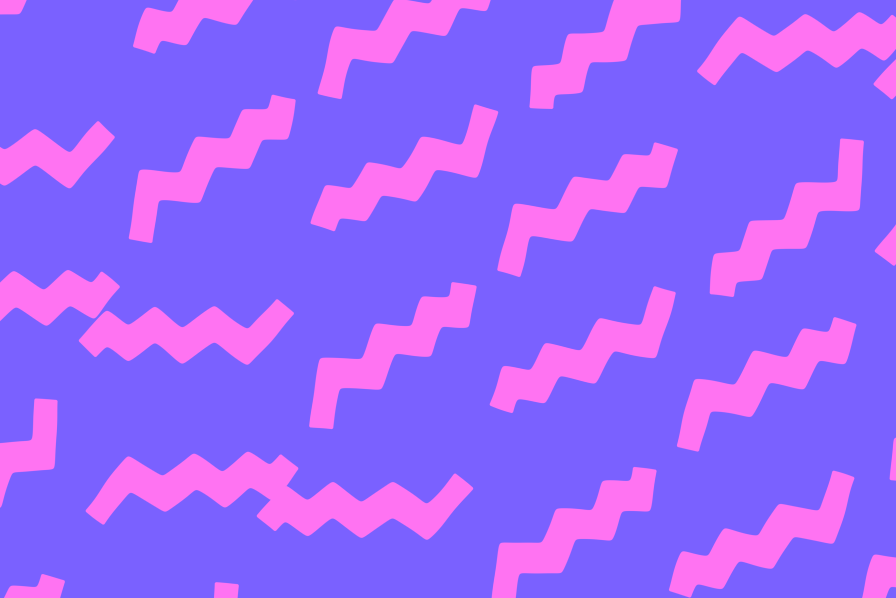
A WebGL 2 fragment shader for this pattern:

```glsl
#version 300 es
precision highp float;
// Scattered tapering zigzag strokes in pink on violet.
// A skewed lattice places the strokes; each is a band around a soft-cornered
// polyline, cut square at both ends, and turned by its lattice diagonal.

uniform vec2 u_resolution;
out vec4 fragColor;

// Colours
const vec3 VIOLET = vec3(0.48, 0.38, 1.00);
const vec3 PINK = vec3(1.00, 0.45, 0.95);

// Lattice, in canvas heights
const vec2 ORIGIN = vec2(0.348, 0.725);
const vec2 STEP_ACROSS = vec2(0.322, -0.029);
const vec2 STEP_DOWN = vec2(-0.022, -0.274);
const float JITTER = 0.016;

// Tilt of each kind of stroke, in degrees
const int KINDS = 6;
const float TILT[KINDS] = float[](33.0, 24.0, 27.0, 38.0, 4.0, 0.0);

// Stroke shape, in canvas heights
const int CORNERS = 8;
const float HEIGHT[CORNERS] =
    float[](-0.026, 0.010, -0.018, 0.016, -0.022, 0.017, -0.026, 0.046);
const float START_X = -0.168;
const float SPACING = 0.0303;
const float GROWTH = 0.00246;
const float HALF_THICKNESS = 0.0305;
const float CORNER_SOFTNESS = 0.004;
const float CAP_ROUNDING = 0.003;
const float WOBBLE = 0.0009;

vec2 corner(int i) {
    float n = float(i);
    return vec2(START_X + n * (SPACING + GROWTH * n), HEIGHT[i]);
}

float segmentSlope(int i) {
    vec2 run = corner(i + 1) - corner(i);
    return run.y / run.x;
}

// Intersection of two shapes with a rounded corner
float roundedMax(float a, float b, float radius) {
    vec2 outside = max(vec2(a, b) + radius, 0.0);
    return min(max(a, b), -radius) + length(outside);
}

// Signed distance to one stroke lying along the x axis
float zigzag(vec2 p) {
    vec2 first = corner(0);
    vec2 last = corner(CORNERS - 1);
    float firstSlope = segmentSlope(0);
    float lastSlope = segmentSlope(CORNERS - 2);

    // Centre line: each corner adds a softened change of slope
    float centre = first.y + firstSlope * (p.x - first.x);
    float slope = firstSlope;
    for (int i = 1; i < CORNERS - 1; i++) {
        float bend = segmentSlope(i) - segmentSlope(i - 1);
        float t = p.x - corner(i).x;
        float soft = sqrt(t * t + CORNER_SOFTNESS * CORNER_SOFTNESS);
        centre += bend * 0.5 * (t + soft);
        slope += bend * 0.5 * (1.0 + t / soft);
    }
    float band = (abs(p.y - centre) - HALF_THICKNESS) / sqrt(1.0 + slope * slope);

    // Square cuts across the end segments
    float startCut = dot(first - p, normalize(vec2(1.0, firstSlope)));
    float endCut = dot(p - last, normalize(vec2(1.0, lastSlope)));
    return roundedMax(band, max(startCut, endCut), CAP_ROUNDING);
}

// Distance to the stroke that belongs to one lattice cell
float strokeInCell(vec2 p, vec2 cell, mat2 lattice) {
    int diagonal = int(cell.x - cell.y);
    int kind = ((diagonal % KINDS) + KINDS) % KINDS;
    vec2 jitter = JITTER * sin(cell * vec2(2.3, 3.7) + cell.yx * vec2(4.1, 1.9));
    vec2 local = p - ORIGIN - lattice * cell - jitter;

    // Every other diagonal runs the opposite way
    float angle = radians(TILT[kind] + (kind % 2 == 0 ? 180.0 : 0.0));
    float c = cos(angle);
    float s = sin(angle);
    local = mat2(c, -s, s, c) * local;

    // Slightly uneven, hand-cut edges
    local += WOBBLE * sin(local.yx * vec2(95.0, 80.0) + cell * 2.0);
    return zigzag(local);
}

void main() {
    vec2 p = gl_FragCoord.xy / u_resolution.y;
    float pixel = 1.0 / u_resolution.y;

    mat2 lattice = mat2(STEP_ACROSS, STEP_DOWN);
    vec2 nearest = round(inverse(lattice) * (p - ORIGIN));
    float dist = 1.0;
    for (int y = -1; y <= 1; y++) {
        for (int x = -1; x <= 1; x++) {
            vec2 cell = nearest + vec2(x, y);
            dist = min(dist, strokeInCell(p, cell, lattice));
        }
    }

    float ink = 1.0 - smoothstep(-0.7 * pixel, 0.7 * pixel, dist);
    fragColor = vec4(mix(VIOLET, PINK, ink), 1.0);
}
```
